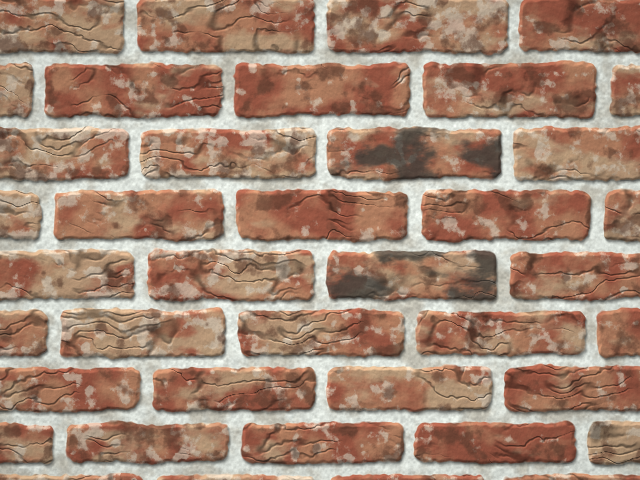
A Shadertoy shader for this texture:

```glsl
struct Brick { vec2 local; vec2 id; float dist; };

float hash(vec2 p) {
    return fract(sin(dot(p, vec2(127.1, 311.7))) * 43758.5453);
}

float noise(vec2 p) {
    vec2 i = floor(p), f = fract(p);
    f = f * f * (3.0 - 2.0 * f);
    return mix(mix(hash(i), hash(i + vec2(1, 0)), f.x),
               mix(hash(i + vec2(0, 1)), hash(i + vec2(1, 1)), f.x), f.y);
}

float fbm(vec2 p) {
    float sum = 0.0, amp = 0.516;
    for (int i = 0; i < 5; i++) {
        sum += amp * noise(p);
        p = mat2(1.6, 1.2, -1.2, 1.6) * p + 7.3;
        amp *= 0.5;
    }
    return sum;
}

float roundBox(vec2 p, vec2 halfSize, float radius) {
    vec2 q = abs(p) - halfSize + radius;
    return length(max(q, 0.0)) + min(max(q.x, q.y), 0.0) - radius;
}

// Courses get thinner towards the foot of the wall
float courseEdge(float n) {
    return -0.0188 + n * (0.1406 - 0.002 * n);
}

float courseAt(float depth) {
    return floor((0.1406 - sqrt(0.01977 - 0.008 * (depth + 0.0188))) / 0.004);
}

Brick findBrick(vec2 p) {
    float depth = 1.0 - p.y;
    float row = courseAt(depth);
    float top = courseEdge(row), bottom = courseEdge(row + 1.0);
    float pitch = 0.3976 - 0.005 * row;
    float x = (p.x - 0.67) / pitch + 0.5 * mod(row, 2.0);
    Brick b;
    b.id = vec2(floor(x), row);
    b.local = vec2((fract(x) - 0.5) * pitch, 0.5 * (top + bottom) - depth);
    vec2 gap = vec2(0.012, 0.010) + 0.004 * vec2(hash(b.id), hash(b.id + 9.0));
    vec2 halfSize = 0.5 * vec2(pitch, bottom - top) - gap;
    // Chipped, wavering outline
    vec2 wobble = vec2(fbm(p * 16.0), fbm(p * 16.0 + 31.0)) - 0.5;
    float chips = noise(p * 95.0) - 0.5;
    b.dist = roundBox(b.local + 0.014 * wobble, halfSize, 0.018) + 0.005 * chips;
    return b;
}

// Wavy folds pressed into the clay
float creases(vec2 p, float seed) {
    vec2 q = p * vec2(13.0, 55.0) + seed;
    q.y += 6.0 * fbm(p * 9.0 + seed);
    float line = smoothstep(0.13, 0.0, abs(noise(q) - 0.5));
    return line * smoothstep(0.4, 0.6, fbm(p * 10.0 + seed + 5.0));
}

float brickSeed(vec2 id) {
    return 40.0 * hash(id + 3.7);
}

float height(vec2 p, Brick b) {
    float clay = 1.0 + 0.75 * fbm(p * 48.0) - 0.3 * creases(b.local, brickSeed(b.id));
    float mortar = 0.4 * fbm(p * 75.0);
    return mix(mortar, clay, smoothstep(0.003, -0.008, b.dist));
}

vec3 clayColor(vec2 p, Brick b) {
    const vec3 red = vec3(0.56, 0.32, 0.25), ochre = vec3(0.66, 0.47, 0.36);
    const vec3 tan_ = vec3(0.70, 0.60, 0.48), chalk = vec3(0.78, 0.73, 0.66);
    const vec3 umber = vec3(0.34, 0.23, 0.18), soot = vec3(0.25, 0.24, 0.22);
    float seed = brickSeed(b.id);
    float age = hash(b.id + 1.3) - 0.5 - 0.12 * clamp(b.id.x, -1.0, 1.0);
    float blotch = fbm(b.local * vec2(11.0, 20.0) + seed);
    float grit = fbm(p * 42.0 + seed);

    vec3 color = mix(red, ochre, smoothstep(0.35, 0.7, fbm(b.local * 17.0 + seed + 8.0)));
    color = mix(color, tan_, 0.85 * smoothstep(0.45, 0.68, blotch + 0.36 * age));
    color = mix(color, chalk, 0.7 * smoothstep(0.54, 0.7, grit + 0.16 * age));
    color = mix(color, umber, 0.6 * smoothstep(0.55, 0.72, fbm(p * 27.0 + seed + 17.0)));
    color *= 1.0 - 0.32 * creases(b.local, seed);

    // Two scorched bricks either side of the middle course
    float scorched = step(abs(b.id.x), 0.5) * step(abs(abs(b.id.y - 3.0) - 1.0), 0.5);
    float burn = smoothstep(0.38, 0.58, fbm(b.local * vec2(14.0, 24.0) + seed + 23.0));
    return mix(color, soot, 0.8 * scorched * burn);
}

vec3 mortarColor(vec2 p, float shadow) {
    vec3 color = mix(vec3(0.74, 0.73, 0.68), vec3(0.87, 0.89, 0.86),
                     smoothstep(0.25, 0.6, fbm(p * 22.0)));
    color *= 0.93 + 0.14 * noise(p * 190.0);
    return color * (1.0 - 0.3 * shadow);
}

void mainImage(out vec4 fragColor, in vec2 fragCoord) {
    vec2 p = fragCoord / iResolution.y;
    float pixel = 1.0 / iResolution.y;
    Brick brick = findBrick(p);

    // Light falls from the upper left
    vec2 toLight = vec2(-0.0015, 0.003);
    float relief = height(p, brick) - height(p + toLight, findBrick(p + toLight));
    float shadow = smoothstep(0.004, -0.004, findBrick(p + 2.2 * toLight).dist);

    float edge = max(pixel, 0.0015);
    float clay = smoothstep(edge, -edge, brick.dist);
    vec3 color = mix(mortarColor(p, shadow), clayColor(p, brick), clay);
    color *= 1.0 + clamp(0.75 * relief, -0.4, 0.35);

    // Gentle falloff towards the corners
    vec2 fromCenter = fragCoord / iResolution.xy - 0.5;
    color *= 1.04 - 0.25 * dot(fromCenter, fromCenter);
    fragColor = vec4(clamp(color, 0.0, 1.0), 1.0);
}
```
